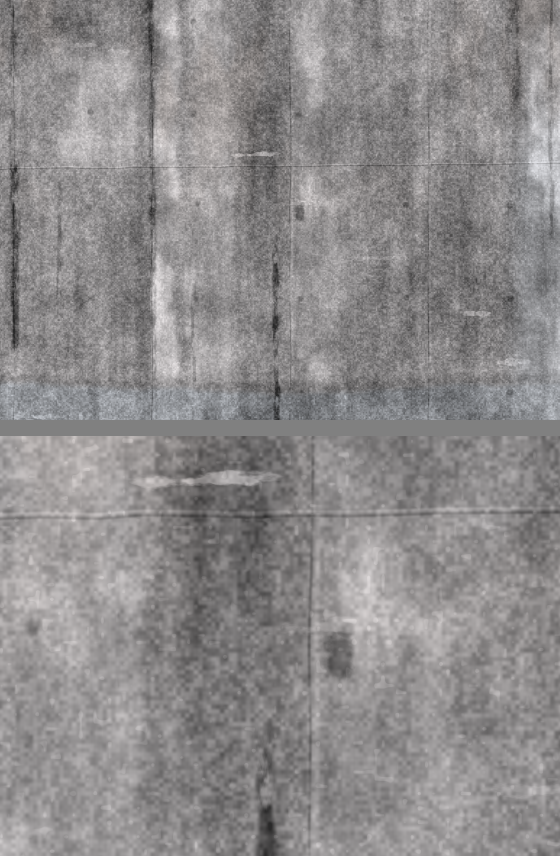
Top: the whole. Bottom: its middle third, enlarged.
Reproduce this texture procedurally as a WebGL 1 fragment shader.

```glsl
precision highp float;
// Weathered board-cast concrete wall: pale vertical wash columns, dark drips,
// panel joints, tie holes, chipped flecks and a damp foot, all layered as
// brightness offsets from value noise and then tinted cool or warm.
uniform vec2 u_resolution;

const float BASE_TONE = 0.522;
const float WASH_DEPTH = 0.30;     // broad clouding
const float MOTTLE_DEPTH = 0.25;   // hand-sized blotches
const float STREAK_DEPTH = 0.20;   // thin vertical runs
const float GRAIN_DEPTH = 0.16;    // sand grain
const float PALE_DEPTH = 0.17;     // lime bloom in the pale columns
const float JOINT_GAP = 0.329;
const float JOINT_START = 0.033;
const vec2 HOLE_GAP = vec2(0.25, 0.222);
const vec2 HOLE_START = vec2(0.215, 0.288);
const float HOLE_RADIUS = 0.0085;
const int CHIP_COUNT = 9;
const vec3 NEUTRAL_TINT = vec3(1.010, 0.993, 0.997);
const vec3 WARM_TINT = vec3(1.035, 0.992, 0.975);
const vec3 COOL_TINT = vec3(0.970, 0.998, 1.035);

float hash(vec2 p) {
  vec3 q = fract(vec3(p.xyx) * 0.1031);
  q += dot(q, q.yzx + 33.33);
  return fract((q.x + q.y) * q.z);
}

float noise(vec2 p) {
  vec2 i = floor(p), f = fract(p);
  f = f * f * (3.0 - 2.0 * f);
  return mix(mix(hash(i), hash(i + vec2(1.0, 0.0)), f.x),
             mix(hash(i + vec2(0.0, 1.0)), hash(i + vec2(1.0)), f.x), f.y);
}

float fbm(vec2 p) {
  float sum = 0.0, amp = 0.516;
  for (int i = 0; i < 5; i++) {
    sum += amp * noise(p);
    p = p * 2.03 + vec2(17.3, 9.1);
    amp *= 0.5;
  }
  return sum;
}

// Soft-edged interval: 1 between a and b.
float band(float v, float a, float b, float soft) {
  return smoothstep(a - soft, a + soft, v) * (1.0 - smoothstep(b - soft, b + soft, v));
}

// Ragged vertical run of dirt at x, from low to high.
float drip(vec2 p, float x, float low, float high, float width) {
  float wobble = (noise(vec2(p.y * 9.0, x * 50.0)) - 0.5) * 0.008;
  float ragged = width * (0.4 + 1.2 * fbm(vec2(p.y * 30.0, x * 70.0)));
  float core = 1.0 - smoothstep(ragged * 0.4, ragged * 1.3, abs(p.x - x - wobble));
  float broken = smoothstep(0.28, 0.6, fbm(p * vec2(90.0, 32.0) + x));
  return core * broken * band(p.y, low, high, 0.035);
}

// Pale columns of washed or lime-stained concrete.
float paleColumns(vec2 p) {
  float x = p.x + (fbm(p * vec2(9.0, 6.0)) - 0.5) * 0.045;
  float pale = 0.95 * band(x, 0.370, 0.425, 0.012);
  pale += 0.65 * band(x, 0.455, 0.560, 0.018);
  pale += 0.70 * band(x, 0.690, 0.785, 0.020);
  pale += 0.30 * band(x, 0.785, 0.850, 0.020);
  pale += 1.00 * band(x, 1.240, 1.400, 0.020);
  pale += 0.60 * band(x, 0.135, 0.335, 0.025) * band(p.y, 0.60, 0.90, 0.03);
  return pale * (0.3 + 0.7 * smoothstep(0.06, 0.14, p.y));
}

// Panel joints: x is the dark crack, y its pale lip.
vec2 joints(vec2 p, float px) {
  float crooked = (noise(vec2(p.y * 14.0, 3.0)) - 0.5) * 0.004;
  float dx = mod(p.x + crooked - JOINT_START + 0.5 * JOINT_GAP, JOINT_GAP) - 0.5 * JOINT_GAP;
  float dy = p.y - 0.597 - 0.010 * p.x - (noise(vec2(p.x * 25.0, 8.0)) - 0.5) * 0.003;
  float w = max(0.0022, px);
  float wear = smoothstep(0.3, 0.65, fbm(p * 24.0 + 5.0));
  float crack = max((1.0 - smoothstep(0.0, w, abs(dx))) * wear, 0.8 * (1.0 - smoothstep(0.0, w, abs(dy))));
  float lip = max((1.0 - smoothstep(0.0, 2.0 * w, abs(dx - 0.005))) * wear,
                  1.0 - smoothstep(0.0, w, abs(dy - 0.0035)));
  return vec2(crack, lip);
}

float tieHoles(vec2 p) {
  vec2 cell = floor((p - HOLE_START) / HOLE_GAP + 0.5);
  vec2 d = p - HOLE_START - cell * HOLE_GAP - 0.012 * (hash(cell + 7.0) - 0.5);
  float r = length(d) + (fbm(p * 70.0) - 0.5) * 0.006;
  return (1.0 - smoothstep(HOLE_RADIUS * 0.5, HOLE_RADIUS * 1.2, r)) * (0.3 + 0.7 * hash(cell + 21.0));
}

// Flat horizontal flakes where the skin has come off.
float chips(vec2 p) {
  float cover = 0.0, ragged = fbm(p * vec2(32.0, 75.0)) - 0.5;
  for (int i = 0; i < CHIP_COUNT; i++) {
    float k = float(i) + 1.0;
    vec2 centre = vec2(1.333 * fract(k * 0.618 + 0.60), fract(k * 0.377 + 0.50));
    vec2 size = vec2(0.025 + 0.045 * hash(vec2(k, 4.0)), 0.007);
    float d = length((p - centre) / size) + ragged * 2.6;
    cover = max(cover, (1.0 - smoothstep(0.5, 1.0, d)) * (0.5 + 0.5 * hash(vec2(k, 9.0))));
  }
  return cover;
}

void main() {
  float px = 1.0 / u_resolution.y;
  vec2 p = gl_FragCoord.xy * px;
  float mottle = fbm(p * vec2(22.0, 18.0));

  // Broad tone, blotches and vertical runs
  float tone = BASE_TONE + WASH_DEPTH * (fbm(p * vec2(6.0, 3.0) + 2.0) - 0.5);
  tone += MOTTLE_DEPTH * (mottle - 0.5);
  tone += STREAK_DEPTH * (fbm(vec2(p.x * 48.0, p.y * 3.0)) - 0.5);
  float pale = paleColumns(p);
  float bloom = smoothstep(0.42, 0.64, fbm(p * vec2(13.0, 9.0) + 31.0));
  tone += pale * (0.045 + PALE_DEPTH * bloom);
  tone -= 0.045 * band(p.x, 0.565, 0.655, 0.03) + 0.05 * band(p.x, 0.325, 0.362, 0.01);

  // Damp foot with a wavy tide line
  float tide = 0.065 + 0.055 * pow(abs(p.x - 0.62), 2.0) + 0.03 * (fbm(vec2(p.x * 9.0, 2.0)) - 0.5);
  float foot = 1.0 - smoothstep(tide - 0.01, tide + 0.01, p.y);
  tone -= 0.085 * band(p.y, tide, tide + 0.022, 0.012) * smoothstep(0.3, 0.55, mottle) + 0.012 * foot;

  // Drips, joints, holes and the one large stain
  float dirt = 0.95 * drip(p, 0.034, 0.15, 0.62, 0.010) + 0.5 * drip(p, 0.029, 0.60, 1.05, 0.008);
  dirt += 0.65 * drip(p, 0.140, 0.24, 0.56, 0.006) + 0.65 * drip(p, 0.363, 0.08, 1.05, 0.008);
  dirt += drip(p, 0.655, -0.05, 0.42, 0.008) + 0.5 * drip(p, 1.225, 0.74, 1.05, 0.016);
  dirt += 0.55 * drip(p, 1.313, 0.45, 1.05, 0.005) + 0.5 * drip(p, 0.460, -0.05, 0.32, 0.005);
  float stain = length((p - vec2(0.713, 0.490)) * vec2(1.0, 0.85)) + (fbm(p * 45.0) - 0.5) * 0.025;
  dirt = max(dirt, 0.85 * (1.0 - smoothstep(0.010, 0.019, stain)));
  dirt = max(dirt, 0.7 * tieHoles(p));
  tone -= 0.26 * min(dirt, 1.0);
  vec2 joint = joints(p, px);
  tone += 0.07 * joint.y - 0.13 * joint.x;
  tone = mix(tone, 0.75, 0.7 * chips(p));

  // Sand grain and pale specks
  float grain = noise(p * 290.0) - 0.5 + 0.75 * (noise(p * 135.0 + 40.0) - 0.5);
  tone += GRAIN_DEPTH * grain * (1.0 - 0.3 * min(pale, 1.0));
  tone += 0.07 * smoothstep(0.80, 0.95, noise(p * 175.0 + 11.0));

  // Cool at the foot and right edge, faintly rusty higher up
  float rust = smoothstep(0.5, 0.7, fbm(p * vec2(10.0, 4.0) + 60.0)) * smoothstep(0.3, 0.9, p.y);
  float cool = max(foot, 0.6 * band(p.x, 1.22, 1.40, 0.04) * (1.0 - smoothstep(0.6, 0.9, p.y)));
  vec3 tint = mix(mix(NEUTRAL_TINT, WARM_TINT, 0.7 * rust), COOL_TINT, 0.8 * cool);
  gl_FragColor = vec4(clamp(tone, 0.16, 0.88) * tint, 1.0);
}
```
